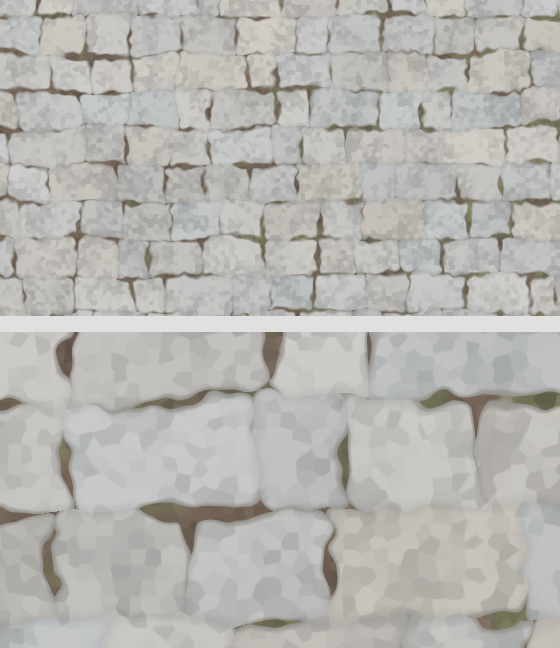
Top, the full canvas; bottom, a detail of the centre.
Write a Shadertoy shader that draws this texture.

```glsl
float hash(vec2 p) {
    vec3 q = fract(p.xyx * vec3(0.1031, 0.1030, 0.0973));
    q += dot(q, q.yzx + 33.33);
    return fract((q.x + q.y) * q.z);
}

float noise(vec2 p) {
    vec2 i = floor(p), f = fract(p);
    f = f * f * (3.0 - 2.0 * f);
    return mix(mix(hash(i), hash(i + vec2(1, 0)), f.x),
               mix(hash(i + vec2(0, 1)), hash(i + vec2(1, 1)), f.x), f.y);
}

// Flat irregular dabs with soft borders: tone of the nearest jittered points
float dabTone(vec2 p) {
    vec2 cell = floor(p);
    float total = 0.0, weights = 0.0;
    for (int y = -1; y <= 1; y++)
    for (int x = -1; x <= 1; x++) {
        vec2 id = cell + vec2(x, y);
        vec2 center = id + 0.1 + 0.8 * vec2(hash(id + 71.0), hash(id + 137.0));
        float weight = exp(-22.0 * distance(p, center));
        total += weight * mix(noise(center * 0.33), hash(id + 19.0), 0.45);
        weights += weight;
    }
    return total / weights;
}

// Distance to the nearest joint in xy, stone index in zw
vec4 masonry(vec2 p) {
    const vec2 stoneSize = vec2(0.153, 0.1175);
    vec2 g = (p - vec2(0.0, 0.009)) / stoneSize;
    float row = floor(g.y);
    float x = g.x + hash(vec2(row + 40.0, 7.0));
    float first = floor(x), column = first - 1.0, nearest = 9.0;
    for (int k = -1; k <= 2; k++) {
        float id = first + float(k);
        float joint = id + 0.6 * (hash(vec2(id + 90.0, row + 23.0)) - 0.5);
        nearest = min(nearest, abs(x - joint));
        if (joint < x) column = id;
    }
    float rowEdge = 0.5 - abs(fract(g.y) - 0.5);
    return vec4(vec2(nearest, rowEdge) * stoneSize, column, row);
}

void mainImage(out vec4 fragColor, in vec2 fragCoord) {
    vec2 p = fragCoord / iResolution.y;
    float pixel = 1.0 / iResolution.y;

    // Uneven courses and ragged stone edges
    vec2 warped = p;
    warped += 0.030 * (vec2(noise(p * 7.0 + 11.0), noise(p * 7.0 + 47.0)) - 0.5);
    warped += 0.012 * (vec2(noise(p * 48.0 + 5.0), noise(p * 48.0 + 83.0)) - 0.5);
    vec4 wall = masonry(warped);
    vec2 stone = wall.zw + 50.0;

    // Rounded corners open the joints where they meet
    float edge = 0.018 - length(max(0.018 - wall.xy * vec2(1.15, 1.0), 0.0));

    // Mottled limestone, warm or cool from stone to stone
    float tone = smoothstep(0.12, 0.68, dabTone(p * 62.0));
    vec3 color = mix(vec3(0.675, 0.675, 0.67), vec3(0.775, 0.775, 0.765), tone);
    color += mix(vec3(-0.012, 0.0, 0.010), vec3(0.016, 0.0, -0.018), hash(stone));
    color += 0.045 * (hash(stone + 31.0) - 0.5);
    color += 0.035 * (noise(p * 6.0 + 60.0) - 0.5);
    color -= 0.04 * (1.0 - smoothstep(0.0, 0.012, edge));

    // Joints are partly filled, so their opening comes and goes
    float opening = 0.027 * (noise(p * 17.0 + 29.0) - 0.57);
    opening += 0.006 * (noise(p * 55.0 + 3.0) - 0.5);
    float rim = 1.0 - smoothstep(-0.002, 0.002 + pixel, edge - opening - 0.003);
    float gap = 1.0 - smoothstep(-pixel, pixel, edge - opening);
    color = mix(color, vec3(0.57, 0.56, 0.54), 0.75 * rim);

    // Brown earth to the left, more moss to the right
    float moss = smoothstep(0.35, 0.75, noise(p * 22.0 + 7.0) + 0.25 * (p.x - 0.9));
    vec3 earth = mix(vec3(0.44, 0.38, 0.33), vec3(0.46, 0.45, 0.35), moss);
    earth *= 0.80 + 0.40 * dabTone(p * 85.0 + 13.0);
    color = mix(color, earth, gap);

    fragColor = vec4(color, 1.0);
}
```
